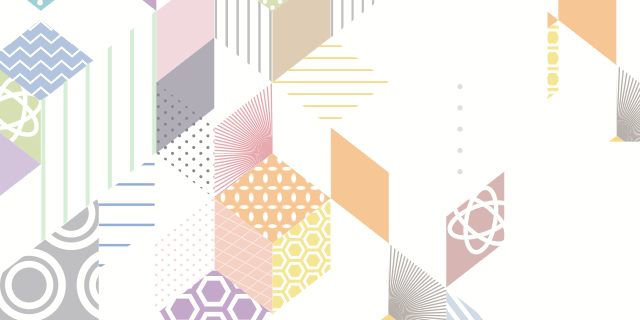
Write a Shadertoy shader that draws this background.

```glsl
const float HEIGHT = 384.0;     // layout units over the canvas height
const float SLOPE = 0.777;      // rise of the slanted edges
const float UP = -1.0, DOWN = 1.0;
const vec2 FACE = vec2(69.6, 85), HALF_TOP = vec2(69.6, 54);
const float RAY_STEP = 0.06, RAY_HALF = 0.8;
const vec3 WHITE = vec3(1, 1, 0.995);
const vec3 ORANGE = vec3(0.965, 0.78, 0.58);
const vec3 YELLOW = vec3(0.96, 0.9, 0.58);
const vec3 GOLD = vec3(0.97, 0.85, 0.54);
const vec3 PINK = vec3(0.95, 0.85, 0.87);
const vec3 SALMON = vec3(0.96, 0.82, 0.77);
const vec3 CORAL = vec3(0.9, 0.66, 0.68);
const vec3 ROSE = vec3(0.84, 0.71, 0.7);
const vec3 BEIGE = vec3(0.87, 0.8, 0.71);
const vec3 TAUPE = vec3(0.72, 0.69, 0.67);
const vec3 SLATE = vec3(0.69, 0.68, 0.715);
const vec3 GRAY = vec3(0.75, 0.75, 0.755);
const vec3 DARK = vec3(0.53, 0.53, 0.55);
const vec3 BLUE = vec3(0.7, 0.77, 0.87);
const vec3 DEEP_BLUE = vec3(0.58, 0.69, 0.83);
const vec3 PALE = vec3(0.82, 0.86, 0.9);
const vec3 TEAL = vec3(0.62, 0.82, 0.84);
const vec3 LIME = vec3(0.84, 0.88, 0.7);
const vec3 MINT = vec3(0.84, 0.93, 0.84);
const vec3 LILAC = vec3(0.83, 0.77, 0.86);
const vec3 PURPLE = vec3(0.77, 0.66, 0.79);

float aa;   // layout units per pixel
vec2 p;     // layout position, y runs down
vec3 col;

float fill(float d) { return clamp(0.5 - d / aa, 0.0, 1.0); }
vec2 repeat(vec2 q, vec2 period) { return mod(q + 0.5 * period, period) - 0.5 * period; }
void paint(vec3 ink, float mask) { col = mix(col, ink, mask); }
void paint(vec3 ink, float mask, float holes) { paint(ink, mask * (1.0 - holes)); }

// Slanted face from its top left corner
float face(float x, float y, float slant, vec2 size) {
    vec2 q = p - vec2(x, y);
    q.y -= slant * SLOPE * q.x;
    vec2 d = abs(q - 0.5 * size) - 0.5 * size;
    return fill(max(d.x, d.y * 0.79));
}
float face(float x, float y, float slant) { return face(x, y, slant, FACE); }

// Rhombus around its center
float top(float x, float y, vec2 halfSize) {
    vec2 q = abs(p - vec2(x, y)) / halfSize;
    return fill((q.x + q.y - 1.0) * halfSize.y * 0.79);
}
float top(float x, float y) { return top(x, y, HALF_TOP); }

// Repeating patterns
float stripes(float v, float period, float halfWidth) {
    return fill(abs(mod(v + 0.5 * period, period) - 0.5 * period) - halfWidth);
}
float spots(vec2 q, vec2 period, vec2 radii) {
    return fill((length(repeat(q, period) / radii) - 1.0) * min(radii.x, radii.y));
}
float staggered(vec2 q, vec2 period, float r) {
    return max(spots(q, period, vec2(r)), spots(q + 0.5 * period, period, vec2(r)));
}
float rays(float x, float y) {
    vec2 q = p - vec2(x, y);
    float a = mod(atan(q.y, q.x), RAY_STEP) - 0.5 * RAY_STEP;
    return fill(abs(a) * length(q) - RAY_HALF);
}
float hexRings(float x, float y, float size) {
    vec2 q = p - vec2(x, y), period = size * vec2(1.732, 1);
    vec2 a = repeat(q, period), b = repeat(q + 0.5 * period, period);
    vec2 g = abs(dot(a, a) < dot(b, b) ? a : b);
    return fill(abs(max(g.y, 0.866 * g.x + 0.5 * g.y) - 0.36 * size) - 0.065 * size);
}
float targets(vec2 q) {
    vec2 period = vec2(101, 172);
    float r = min(length(repeat(q, period)), length(repeat(q + 0.5 * period, period)));
    return max(fill(abs(r - 39.5) - 4.5), fill(abs(r - 25.0) - 4.0));
}
float orbits(float x, float y) {
    float ink = 0.0;
    for (int i = 0; i < 3; i++) {
        float a = 1.05 * float(i) - 0.35;
        vec2 radii = vec2(39, 17), q = mat2(cos(a), -sin(a), sin(a), cos(a)) * (p - vec2(x, y)) / radii;
        float d = (dot(q, q) - 1.0) / (2.0 * length(q / radii) + 0.001);
        ink = max(ink, fill(abs(d) - 2.6));
    }
    return ink;
}

void mainImage(out vec4 fragColor, in vec2 fragCoord) {
    aa = HEIGHT / iResolution.y;
    p = vec2(fragCoord.x, iResolution.y - fragCoord.y) * aa;
    col = WHITE;
    // Left group
    paint(TEAL, top(49.0, -41.0), fill(length(p - vec2(48, 3)) - 3.5));
    paint(PURPLE, face(118.0, -126.0, DOWN));
    paint(LIME, face(-20.6, 64.0, DOWN, vec2(69.6, 79)), orbits(12.0, 133.0));
    paint(LILAC, top(-20.5, 197.0));
    float zigzag = p.y - 0.85 * abs(mod(p.x - 36.5, 25.0) - 12.5);
    paint(BLUE, top(49.0, 72.5, vec2(63, 49)), stripes(zigzag - 41.0, 16.0, 1.6));
    paint(GRAY, face(-20.0, 345.0, UP, vec2(138.5, 170)), targets(p - vec2(35, 342)));
    paint(MINT, face(49.5, 120.0, UP, vec2(138.5, 170)) * stripes(p.x - 52.0, 26.6, 2.4));
    paint(DEEP_BLUE, face(118.5, 238.0, UP, vec2(67, 85)) * stripes(p.y - 197.0, 24.3, 1.5));
    // Middle group
    paint(PINK, face(187.5, 14.0, UP));
    paint(SLATE, face(187.5, 99.0, UP));
    paint(DARK, face(187.5, 99.0, DOWN) * staggered(p - vec2(190, 100), vec2(17, 14), 1.8));
    paint(GRAY, face(257.5, -40.0, DOWN) * stripes(p.x - 259.0, 13.1, 1.5));
    paint(LIME, top(327.0, -40.0), staggered(p - vec2(318, 2), vec2(18, 14), 2.6));
    paint(BEIGE, face(327.0, 14.0, UP));
    paint(GRAY, face(397.0, -40.0, UP) * stripes(p.x - 398.5, 12.3, 1.3));
    paint(GOLD, top(396.5, 98.5) * stripes(p.y - 98.5, 14.4, 1.1));
    paint(CORAL, face(257.5, 153.0, UP) * rays(327.0, 184.0));
    vec2 weave = vec2(17, 23);
    float petals = max(spots(p - vec2(301.5, 214), weave, vec2(2.8, 5.5)), spots(p - vec2(310, 202.5), weave, vec2(5.2, 2.3)));
    paint(ORANGE, top(327.0, 238.0), petals);
    paint(PINK, face(185.0, 293.0, UP, vec2(72, 85)) * staggered(p, vec2(15, 12), 1.5));
    float net = max(stripes(p.y + SLOPE * p.x, 17.0, 0.5), stripes(p.y - 0.5 * p.x, 14.0, 0.5));
    paint(SALMON, face(257.5, 238.0, DOWN), 0.6 * net);
    paint(YELLOW, face(327.0, 292.0, UP), hexRings(354.0, 300.0, 25.0));
    paint(PURPLE, top(257.5, 376.5), hexRings(219.0, 371.0, 43.0));
    // Right group
    paint(ORANGE, face(397.0, 153.0, DOWN));
    paint(TAUPE, face(466.0, 292.0, DOWN) * rays(466.0, 377.0));
    paint(GOLD, top(466.0, 431.0));
    paint(ROSE, face(535.5, 260.0, UP), orbits(577.0, 264.0));
    paint(PALE, face(535.5, 346.0, DOWN), stripes(p.y - 1.3 * p.x, 22.0, 4.5));
    float column = fill(max(abs(p.y - 155.0) - 60.0, abs(p.x - 552.0) - 8.0));
    paint(PINK.zzz, column * spots(p - vec2(552, 104), vec2(99, 25.5), vec2(3.1)));
    // Corner group, cropped at its left and lower sides
    float crop = fill(max(657.0 - p.x, p.y - 170.0));
    paint(ORANGE, crop * top(600.5, 24.0));
    paint(YELLOW, crop * face(600.5, 78.0, UP), hexRings(663.0, 70.0, 25.0));
    paint(ORANGE, face(670.0, -61.0, DOWN));
    paint(TAUPE, crop * face(740.0, 78.0, DOWN) * rays(740.0, 163.0));
    paint(GOLD, crop * top(740.0, 217.0));
    fragColor = vec4(col, 1);
}
```
